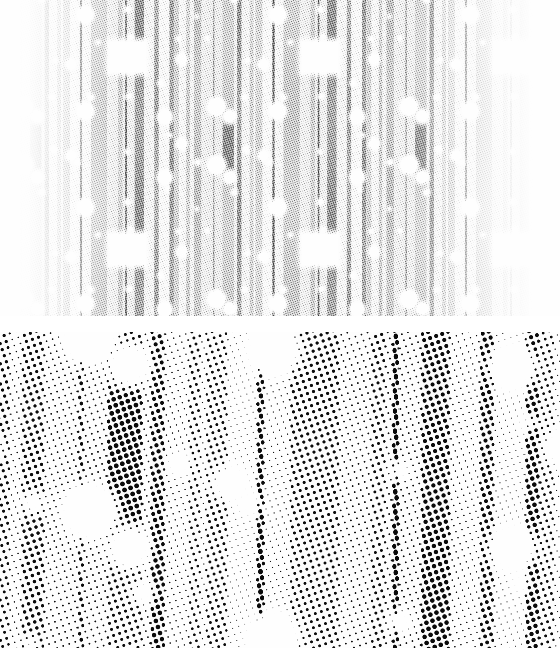
Top, the full canvas; bottom, a detail of the centre.
Write a WebGL 2 fragment shader that draws this pattern.

```glsl
#version 300 es
precision highp float;
// Tiled halftone barcode stripes, eroded by soft white blobs and fading at both sides.

uniform vec2 u_resolution;
out vec4 fragColor;

const float TAU = 6.2831853;

// Layout, in canvas widths
const float TILE_SIZE = 0.34375;
const vec2 TILE_ORIGIN = vec2(0.1914, 0.0);
const vec2 FADE_LEFT = vec2(0.03, 0.25);
const vec2 FADE_RIGHT = vec2(0.68, 0.96);

// Halftone screen
const float DOT_PITCH = 0.0038;
const float DOT_ANGLE = 0.33;
const vec2 DOT_BLEND = vec2(0.10, 0.85); // pixel-to-pitch ratios: crisp dots, flat tone
const vec3 PAPER = vec3(0.995);
const vec3 INK = vec3(0.03);

// Tones, as ink coverage
const float BASE_TONE = 0.07;
const float INK_DENSITY = 0.60;
const float TONE_SWAY = 0.12;
const float PATCH_TONE = 0.72;

// Wear, in tile units
const vec2 BLOCK_CENTER = vec2(0.106, 0.345);
const vec2 BLOCK_HALF = vec2(0.088, 0.074);
const float BLOCK_FEATHER = 0.05;
const float BLOB_FEATHER = 0.024;
const vec2 SPECK_GRID = vec2(5.0, 4.0);
const vec2 SPECK_RADIUS = vec2(0.004, 0.016);

// Stripe: center, half width, tone
const int STRIPES = 15;
const vec3 STRIPE[STRIPES] = vec3[](
    vec3(0.068, 0.012, 0.30), vec3(0.098, 0.004, 0.95), vec3(0.167, 0.024, 0.60),
    vec3(0.256, 0.011, 0.52), vec3(0.335, 0.011, 0.58), vec3(0.360, 0.012, 0.25),
    vec3(0.420, 0.009, 0.30), vec3(0.470, 0.019, 0.35), vec3(0.553, 0.004, 0.50),
    vec3(0.629, 0.030, 0.30), vec3(0.686, 0.011, 0.60), vec3(0.750, 0.010, 0.25),
    vec3(0.788, 0.018, 0.25), vec3(0.864, 0.005, 0.90), vec3(0.958, 0.042, 0.30));

// Blob column: x, first y, gap to its twin, radius
const int COLUMNS = 6;
const vec4 COLUMN[COLUMNS] = vec4[](
    vec4(0.886, 0.564, 0.500, 0.042), vec4(0.568, 0.784, 0.303, 0.045),
    vec4(0.300, 0.720, 0.314, 0.036), vec4(0.386, 0.333, 0.561, 0.026),
    vec4(0.811, 0.307, 0.526, 0.025), vec4(0.636, 0.720, 0.318, 0.031));

vec2 wrap(vec2 d) { return d - floor(d + 0.5); }

vec3 hash3(vec2 cell) {
    vec3 s = vec3(dot(cell, vec2(12.9, 78.2)), dot(cell, vec2(39.3, 11.1)), dot(cell, vec2(73.1, 52.2)));
    return fract(sin(s + 1.7) * 4375.85);
}

// Stripe coverage, with a slow vertical sway and one dark patch
float stripeTone(vec2 t) {
    float tone = BASE_TONE * (1.0 + 0.5 * sin(TAU * (2.0 * t.x + 0.1)));
    for (int i = 0; i < STRIPES; i++) {
        vec3 s = STRIPE[i];
        float d = abs(wrap(vec2(t.x - s.x, 0.0)).x) - s.y;
        float sway = 1.0 + TONE_SWAY * sin(TAU * (t.y + 0.37 * float(i)));
        tone = max(tone, s.z * sway * (1.0 - smoothstep(-0.003, 0.004, d)));
    }
    vec2 q = abs(wrap(t - vec2(0.629, 0.88)));
    float patchMask = (1.0 - smoothstep(0.026, 0.033, q.x)) * (1.0 - smoothstep(0.09, 0.15, q.y));
    return max(tone, PATCH_TONE * patchMask);
}

// Remaining ink: 0 inside the wear, 1 outside
float wearMask(vec2 t) {
    vec2 q = abs(wrap(t - BLOCK_CENTER)) - BLOCK_HALF;
    float block = length(max(q, 0.0)) + min(max(q.x, q.y), 0.0);
    float mask = smoothstep(0.0, BLOCK_FEATHER, block);

    float blobs = 1.0;
    for (int i = 0; i < COLUMNS; i++) {
        vec4 c = COLUMN[i];
        for (int twin = 0; twin < 2; twin++) {
            vec2 d = wrap(t - c.xy - vec2(0.0, c.z * float(twin)));
            blobs = min(blobs, length(d) - c.w);
        }
    }
    // Cellular scatter of small specks
    vec2 home = floor(t * SPECK_GRID);
    for (int k = 0; k < 9; k++) {
        vec2 cell = home + vec2(k % 3 - 1, k / 3 - 1);
        vec3 h = hash3(mod(cell, SPECK_GRID));
        vec2 center = (cell + 0.15 + 0.7 * h.xy) / SPECK_GRID;
        blobs = min(blobs, length(t - center) - mix(SPECK_RADIUS.x, SPECK_RADIUS.y, h.z));
    }
    return mask * smoothstep(-0.006, BLOB_FEATHER, blobs);
}

// Round dots whose area equals the tone, flattened to it where they cannot be resolved
float halftone(vec2 p, float tone) {
    float c = cos(DOT_ANGLE), s = sin(DOT_ANGLE);
    vec2 cell = fract(mat2(c, -s, s, c) * p / DOT_PITCH) - 0.5;
    float pixel = 1.0 / (u_resolution.x * DOT_PITCH);
    float radius = sqrt(2.0 * tone / TAU);
    float dotInk = 1.0 - smoothstep(radius - 0.5 * pixel, radius + 0.5 * pixel, length(cell));
    dotInk *= smoothstep(0.0, 0.03, tone);
    return mix(dotInk, tone, smoothstep(DOT_BLEND.x, DOT_BLEND.y, pixel));
}

void main() {
    vec2 p = gl_FragCoord.xy / u_resolution.x;
    vec2 t = fract((p - TILE_ORIGIN) / TILE_SIZE);
    float tone = INK_DENSITY * stripeTone(t) * wearMask(t);
    float fade = smoothstep(FADE_LEFT.x, FADE_LEFT.y, p.x)
               * (1.0 - smoothstep(FADE_RIGHT.x, FADE_RIGHT.y, p.x));
    fragColor = vec4(mix(PAPER, INK, halftone(p, tone) * fade), 1.0);
}
```
